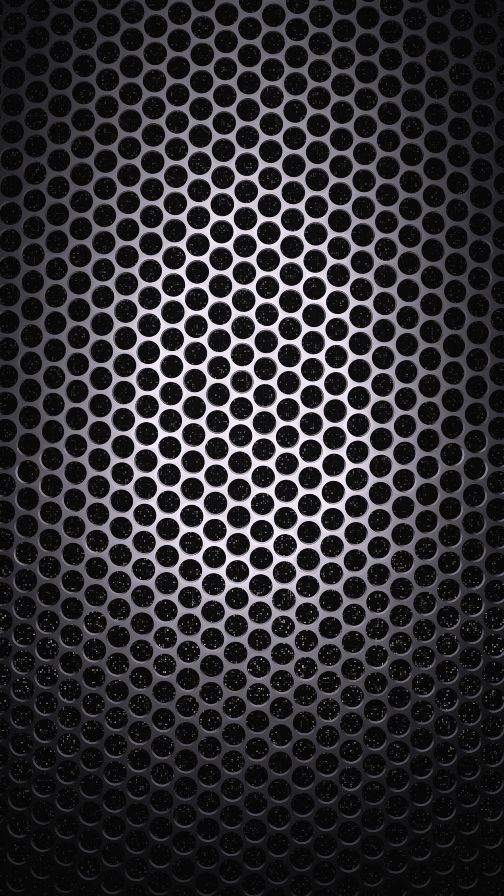
Write a Shadertoy shader that draws this pattern.

```glsl
#define HOLES_DOWN 32.96
#define HOLE_RADIUS 0.432
#define TILT 0.023
#define GRID_OFFSET vec2(-0.43, -0.57)
#define LIGHT_POS vec2(-0.005, 0.015)
#define LIGHT_WIDTH 0.205
#define LIGHT_ABOVE 0.42
#define LIGHT_BELOW 0.265
#define RIM_WIDTH 0.045
#define GRAINS_DOWN 430.0
#define METAL_TINT vec3(0.95, 0.93, 0.97)
#define FOAM_COLOUR vec3(0.040, 0.039, 0.044)

float hash(vec2 p) {
    vec3 q = fract(vec3(p.xyx) * 0.1031);
    q += dot(q, q.yzx + 33.33);
    return fract((q.x + q.y) * q.z);
}

// Vector from the nearest hole centre, on staggered columns
vec2 hexCell(vec2 p) {
    vec2 s = vec2(sqrt(3.0), 1.0);
    vec2 a = p - s * round(p / s);
    vec2 b = p - s * (round(p / s - 0.5) + 0.5);
    return dot(a, a) < dot(b, b) ? a : b;
}

// Oval pool of light with a longer upper tail
float lightPool(vec2 p) {
    vec2 d = p - LIGHT_POS;
    d /= vec2(LIGHT_WIDTH, d.y > 0.0 ? LIGHT_ABOVE : LIGHT_BELOW);
    return exp(-dot(d, d));
}

// Soft round specks, one per grid square
float specks(vec2 p, float pixel) {
    vec2 g = p * GRAINS_DOWN;
    vec2 id = floor(g);
    vec2 centre = 0.3 + 0.4 * vec2(hash(id + 17.0), hash(id + 59.0));
    float soft = max(pixel * GRAINS_DOWN * 0.5, 0.15);
    float dotMask = 1.0 - smoothstep(0.4 - soft, 0.4 + soft, length(g - id - centre));
    return dotMask * pow(hash(id), 9.0);
}

void mainImage(out vec4 fragColor, in vec2 fragCoord) {
    float pixel = 1.0 / iResolution.y;
    vec2 p = (fragCoord - 0.5 * iResolution.xy) * pixel;

    // Slightly turned perforation grid
    float c = cos(TILT), s = sin(TILT);
    vec2 grid = vec2(c * p.x - s * p.y, s * p.x + c * p.y) * HOLES_DOWN - GRID_OFFSET;
    vec2 cell = hexCell(grid);
    float cellHash = hash(round((grid - cell) * 2.0) + 200.0);
    float edge = length(cell) - HOLE_RADIUS;
    float aa = 0.6 * pixel * HOLES_DOWN;
    float metalMask = smoothstep(-aa, aa, edge);

    // Foam behind the sheet
    float light = lightPool(p);
    float glintBand = exp(-pow((p.y + 0.24) / 0.12, 2.0));
    float glint = specks(p, pixel) * (0.12 + 0.28 * light + 0.4 * glintBand);
    vec3 foam = FOAM_COLOUR * (0.6 + 0.8 * light) + glint * (0.8 + 0.4 * cellHash);

    // Sheet face, cooler where the light fades
    float face = min(0.025 + 1.3 * light, 0.98);
    vec3 tint = mix(vec3(0.92, 0.88, 1.0), METAL_TINT, light);
    vec3 metal = tint * face * (0.94 + 0.08 * cellHash);
    vec3 colour = mix(foam, metal, metalMask);

    // Inner walls facing the light, strongest on the lower lip
    vec2 outward = normalize(p - LIGHT_POS + vec2(0.0, -0.06));
    float facing = smoothstep(0.1, 1.0, dot(cell / max(length(cell), 0.001), outward));
    float rim = 1.0 - smoothstep(RIM_WIDTH * 0.4, RIM_WIDTH + aa, abs(edge + 0.01));
    float rimReach = exp(-dot(p, p) * 5.5) * (p.y < 0.0 ? 0.85 : 0.6);
    colour = max(colour, tint * rim * facing * rimReach * (0.75 + 0.3 * cellHash));

    fragColor = vec4(clamp(colour, 0.0, 1.0), 1.0);
}
```
